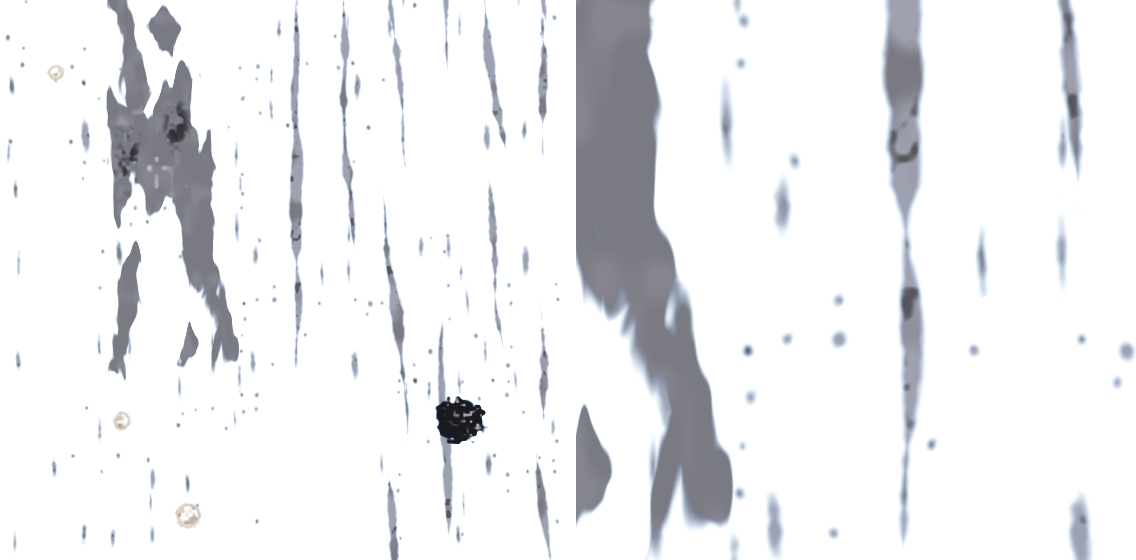
Left: the whole. Right: its middle third, enlarged.
Write a Shadertoy shader that draws this texture.

```glsl
// Polished metal under a microscope: a ragged grey slag body, thin vertical
// stringers, scattered lenses and specks, one sooty pit and pale ringed pits.
// Shapes are distance fields with noisy rims, blended over a white ground.

#define SOFT 0.0025
#define FRINGE 0.0003
#define STRINGERS 6
#define STRINGER_WIDTH 0.0125
#define STRINGER_SHARE 0.62
#define RAGGED 0.018
#define SLAG_GREY vec3(0.48, 0.48, 0.51)
#define LAVENDER vec3(0.62, 0.63, 0.69)
#define DARK_GREY vec3(0.34, 0.34, 0.35)
#define PALE vec3(0.80, 0.81, 0.84)
#define SOOT vec3(0.10, 0.10, 0.12)
#define TAN vec3(0.62, 0.52, 0.40)

float hash(vec2 p) {
    return fract(sin(dot(p, vec2(127.1, 311.7))) * 43758.5453);
}

float noise(vec2 p) {
    vec2 i = floor(p), f = fract(p);
    f = f * f * (3.0 - 2.0 * f);
    return mix(mix(hash(i), hash(i + vec2(1, 0)), f.x),
               mix(hash(i + vec2(0, 1)), hash(i + vec2(1, 1)), f.x), f.y);
}

// Segment whose radius runs from ra to rb
float taper(vec2 p, vec2 a, vec2 b, float ra, float rb) {
    vec2 pa = p - a, ba = b - a;
    float t = clamp(dot(pa, ba) / dot(ba, ba), 0.0, 1.0);
    return length(pa - ba * t) - mix(ra, rb, t);
}

// Slim ellipses strewn over a jittered grid, mostly small
float scatter(vec2 p, vec2 cell, float share, vec2 size) {
    vec2 q = p / cell, id = floor(q), key = id + cell * 977.0;
    if (hash(key) > share) return 1.0;
    vec2 centre = 0.3 + 0.4 * vec2(hash(key + 3.1), hash(key + 7.7));
    vec2 local = (q - id - centre) * cell;
    local.x += 0.12 * (hash(key + 5.3) - 0.3) * local.y;
    float grade = hash(key + 9.2);
    size *= mix(0.4, 1.0, grade * grade);
    return (length(local / size) - 1.0) * size.x;
}

// Columns cut into long beads of uneven width, leaning slightly
float stringers(vec2 p) {
    float d = 1.0;
    for (int i = 0; i < STRINGERS; i++) {
        float k = float(i);
        float span = mix(0.66, 0.24, k / float(STRINGERS - 1));
        float t = (p.y - 0.34 - 0.17 * k) / span;
        float id = floor(t), f = t - id;
        if (hash(vec2(k, id)) > STRINGER_SHARE) continue;
        float lean = 0.13 * hash(vec2(k, id + 20.0)) * (0.5 - f) * span;
        float bend = 0.010 * (noise(vec2(k * 9.0, p.y * 11.0)) - 0.5);
        float x = 0.53 + 0.088 * k + lean * min(k, 1.0) + bend;
        float bead = 0.25 + 0.75 * noise(vec2(k * 5.0 + 2.0, p.y * 17.0))
                   + 0.4 * noise(vec2(k * 3.0 + 8.0, p.y * 45.0));
        float width = bead * sqrt(4.0 * f * (1.0 - f)) - mix(0.24, 0.46, min(k, 1.0));
        d = min(d, abs(p.x - x) - STRINGER_WIDTH * width);
    }
    return d;
}

// Slag body: horns, core, legs and loose pieces
float slag(vec2 p) {
    p.x += 0.010 * (noise(p * vec2(28, 20)) - 0.5);
    p.y += 0.045 * (noise(p * vec2(65, 7)) - 0.5);
    float d = taper(p, vec2(0.203, 1.03), vec2(0.245, 0.83), 0.009, 0.026);
    d = min(d, taper(p, vec2(0.332, 0.865), vec2(0.300, 0.74), 0.018, 0.050));
    d = min(d, taper(p, vec2(0.245, 0.77), vec2(0.300, 0.68), 0.043, 0.052));
    d = min(d, taper(p, vec2(0.225, 0.74), vec2(0.203, 0.60), 0.028, 0.002));
    d = min(d, taper(p, vec2(0.189, 0.83), vec2(0.217, 0.75), 0.003, 0.020));
    d = min(d, taper(p, vec2(0.376, 0.77), vec2(0.350, 0.66), 0.002, 0.022));
    d = min(d, taper(p, vec2(0.340, 0.66), vec2(0.370, 0.49), 0.042, 0.018));
    d = min(d, taper(p, vec2(0.370, 0.49), vec2(0.414, 0.37), 0.016, 0.014));
    d = min(d, taper(p, vec2(0.395, 0.40), vec2(0.375, 0.33), 0.012, 0.002));
    d = min(d, taper(p, vec2(0.340, 0.53), vec2(0.338, 0.46), 0.008, 0.002));
    d = min(d, taper(p, vec2(0.235, 0.53), vec2(0.208, 0.33), 0.023, 0.009));
    d = min(d, taper(p, vec2(0.344, 0.385), vec2(0.328, 0.345), 0.018, 0.003));
    d = min(d, taper(p, vec2(0.293, 0.96), vec2(0.288, 0.89), 0.021, 0.003));
    return d + RAGGED * (noise(p * vec2(75, 24)) - 0.45)
             + 0.4 * RAGGED * (noise(p * vec2(160, 60)) - 0.5);
}

// Coverage with a faint blue rim from lens colour error
vec3 cover(float d) {
    return 1.0 - smoothstep(-SOFT, SOFT, d + FRINGE * vec3(-1, 0, 1));
}

void mainImage(out vec4 fragColor, in vec2 fragCoord) {
    vec2 p = fragCoord / iResolution.xy;
    float mottle = noise(p * vec2(60, 32));
    float grain = 0.6 * noise(p * 75.0) + 0.4 * noise(p.yx * 140.0);
    float wobble = 0.002 * (noise(p * 140.0) - 0.5);
    vec3 color = vec3(1.0);

    // Stringers, lenses, ticks and clustered specks
    float thin = min(stringers(p), scatter(p, vec2(0.06, 0.10), 0.15, vec2(0.0065, 0.024)));
    thin = min(thin, scatter(p, vec2(0.05, 0.07), 0.13, vec2(0.0023, 0.015)));
    float cluster = 0.24 * smoothstep(0.25, 0.8, noise(floor(p / 0.028) * 0.14));
    thin = min(thin, scatter(p, vec2(0.028), cluster, vec2(0.0034, 0.0042)));
    vec3 thinTone = mix(SLAG_GREY, LAVENDER, smoothstep(0.15, 0.6, mottle));
    thinTone = mix(thinTone, DARK_GREY, smoothstep(0.68, 0.85, grain));
    color = mix(color, thinTone, cover(thin + wobble));

    // Slag body with pale flecks and dark stains
    float core = smoothstep(0.10, 0.03, length((p - vec2(0.27, 0.72)) * vec2(1.0, 0.8)));
    float stain = smoothstep(0.08, 0.02, length((p - vec2(0.228, 0.715)) * vec2(2.2, 1.0)));
    stain += smoothstep(0.06, 0.02, length((p - vec2(0.315, 0.775)) * vec2(2.0, 1.0)));
    vec3 slagTone = mix(SLAG_GREY, LAVENDER, 0.3 * smoothstep(0.5, 0.9, mottle));
    slagTone = mix(slagTone, PALE, 0.7 * core * smoothstep(0.66, 0.9, noise(p * vec2(75, 60) + 40.0)));
    slagTone = mix(slagTone, SOOT, 0.75 * min(stain, 1.0) * smoothstep(0.4, 0.7, grain));
    color = mix(color, slagTone, cover(slag(p)));

    // Pale ringed pits
    for (int i = 0; i < 3; i++) {
        float k = float(i), radius = 0.013 + 0.0025 * k * k;
        float r = length(p - vec2(0.1 + 0.118 * k, 0.87 / (1.0 + 2.5 * k * k))) + 2.0 * wobble;
        float ring = smoothstep(0.005, 0.001, abs(r - radius * 0.85));
        float inside = smoothstep(radius, radius * 0.7, r);
        float speck = smoothstep(0.3, 0.8, noise(p * 150.0));
        color = mix(color, TAN, max(0.5 * ring, 0.85 * inside * speck) * (0.4 + 0.6 * grain));
    }

    // Sooty pit with bright crumbs
    vec2 q = (p - vec2(0.822, 0.25)) * vec2(0.9, 1.05);
    float pit = length(q) - 0.040 + 0.016 * (noise(p * 110.0) - 0.5);
    float crumbs = smoothstep(0.55, 0.95, noise(p * 170.0)) * smoothstep(-0.03, 0.015, q.x + q.y * 0.5);
    color = mix(color, mix(SOOT, PALE, 0.8 * crumbs), cover(pit));

    fragColor = vec4(color, 1.0);
}
```
